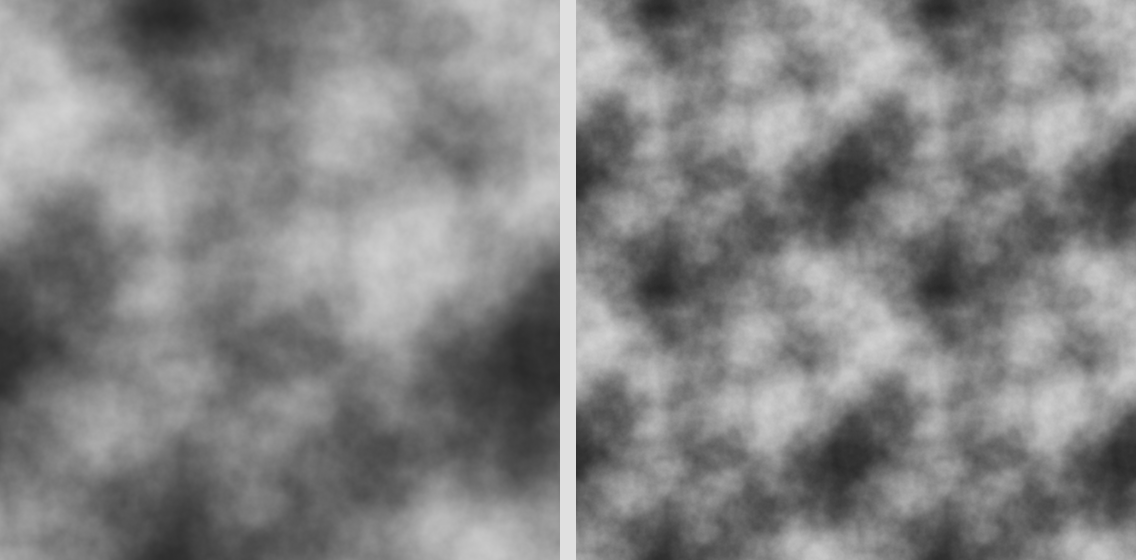
Left: one tile. Right: repeated 2 by 2.
A WebGL 1 fragment shader for this texture:

```glsl
precision highp float;

uniform vec2 u_resolution;

const float TAU = 6.2831853;
const int OCTAVES = 7;
const float BASE_CELLS = 3.0;
const float MEAN_GREY = 0.51;
const float CONTRAST = 0.53;
const float GREY_LIMIT = 0.55;
const float SWELL_STRENGTH = 0.2;

float hash(vec2 cell, float seed) {
  vec3 p = fract(vec3(cell.xyx + seed * 7.31) * vec3(0.1031, 0.1030, 0.0973));
  p += dot(p, p.yzx + 33.33);
  return fract((p.x + p.y) * p.z);
}

// Slope contribution of one lattice corner; the lattice wraps every "cells".
float corner(vec2 cell, vec2 offset, float cells, float seed) {
  float angle = TAU * hash(mod(cell, cells), seed);
  return dot(vec2(cos(angle), sin(angle)), offset);
}

// Tileable gradient noise, centred on zero.
float gradientNoise(vec2 p, float cells, float seed) {
  vec2 cell = floor(p);
  vec2 f = p - cell;
  vec2 blend = f * f * f * (f * (f * 6.0 - 15.0) + 10.0);
  vec2 right = vec2(1.0, 0.0);
  vec2 up = vec2(0.0, 1.0);
  float bottom = mix(corner(cell, f, cells, seed),
                     corner(cell + right, f - right, cells, seed), blend.x);
  float top = mix(corner(cell + up, f - up, cells, seed),
                  corner(cell + 1.0, f - 1.0, cells, seed), blend.x);
  return mix(bottom, top, blend.y);
}

// Each octave doubles the cell count and halves the strength.
float clouds(vec2 uv, float baseCells) {
  float sum = 0.0;
  float strength = 1.0;
  float cells = baseCells;
  for (int i = 0; i < OCTAVES; i++) {
    float seed = float(i) + 1.0;
    vec2 shift = vec2(0.37, 0.61) * seed;
    sum += strength * gradientNoise(uv * cells + shift, cells, seed);
    strength *= 0.5;
    cells *= 2.0;
  }
  return sum;
}

// Broad light and dark bands, one bent wave per tile.
float swell(vec2 uv) {
  float bend = 0.06 * cos(TAU * (uv.x - 0.5));
  return sin(TAU * (uv.y + bend - 0.47));
}

// Eases values towards +-limit instead of clipping them.
float softLimit(float value, float limit) {
  float ratio = value / limit;
  return value / sqrt(1.0 + ratio * ratio);
}

void main() {
  vec2 uv = gl_FragCoord.xy / u_resolution;
  float shade = clouds(uv, BASE_CELLS) + SWELL_STRENGTH * swell(uv);
  float grey = MEAN_GREY + softLimit(CONTRAST * shade, GREY_LIMIT);
  gl_FragColor = vec4(vec3(clamp(grey, 0.0, 1.0)), 1.0);
}
```
